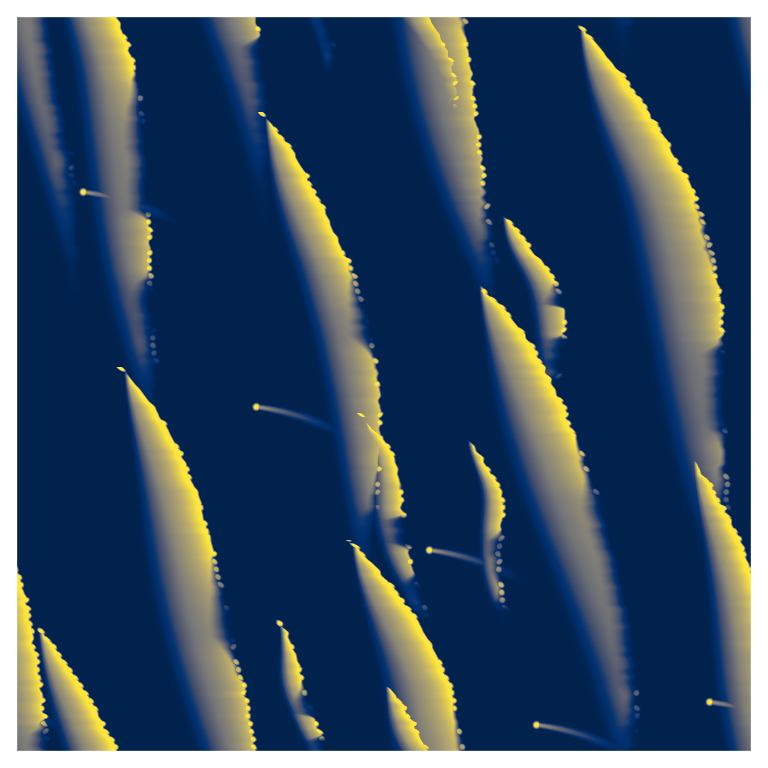
Reproduce this background procedurally as a WebGL 1 fragment shader.

```glsl
precision highp float;
uniform vec2 u_resolution;

float hash(float n) {
    return fract(sin(n * 12.9898 + 4.137) * 43758.5453);
}

float noise(float x) {
    float i = floor(x), f = fract(x);
    return mix(hash(i), hash(i + 1.0), f * f * (3.0 - 2.0 * f));
}

// Navy to blue to grey to yellow
vec3 palette(float v) {
    vec3 c = mix(vec3(0.0, 0.133, 0.302), vec3(0.0, 0.19, 0.44), smoothstep(0.0, 0.12, v));
    c = mix(c, vec3(0.27, 0.31, 0.425), smoothstep(0.1, 0.28, v));
    c = mix(c, vec3(0.49, 0.485, 0.47), clamp((v - 0.26) / 0.24, 0.0, 1.0));
    c = mix(c, vec3(0.74, 0.68, 0.42), clamp((v - 0.5) / 0.25, 0.0, 1.0));
    return mix(c, vec3(1.0, 0.9, 0.22), clamp((v - 0.75) / 0.22, 0.0, 1.0));
}

// Plume with a crisp burning front on the right and a fading left flank
float plume(vec2 p, vec2 origin, float span, float reach, float seed) {
    float x = fract(p.x - origin.x + 0.3) - 0.3;
    float t = fract(origin.y - p.y) / span;
    if (t > 1.0) return 0.0;

    float sway = 0.012 * sin(t * 7.0 + seed * 2.4) * smoothstep(0.0, 0.3, t);
    float front = reach * (1.0 - exp(-4.0 * t)) + sway;
    float flank = reach * pow(t, 1.5) + sway;
    front += 0.005 * (noise(p.y * 130.0 + seed * 31.0) - 0.5);

    // The upper front burns everywhere, the lower front only in patches
    float patches = smoothstep(0.4, 0.6, noise(t * 9.0 + seed * 17.0));
    float lit = mix(1.0, patches, smoothstep(0.25, 0.4, t)) * smoothstep(0.8, 0.6, t);
    float inside = front - x;
    float fromFlank = x - flank;
    float across = clamp(fromFlank / max(front - flank, 0.01), 0.0, 1.0);

    float glow = pow(1.0 - t, 0.55) * (0.32 + 0.58 * across);
    glow += 0.32 * lit * exp(-max(inside, 0.0) / 0.022);
    float flankBlur = mix(0.008, 0.3 * reach, smoothstep(0.0, 0.3, t));
    float frontBlur = mix(0.035, 0.004, lit);
    glow *= smoothstep(0.0, flankBlur, fromFlank) * smoothstep(0.0, frontBlur, inside);

    // Sparks beaded along the front
    float row = p.y * 95.0;
    float spark = length(vec2(inside - 0.003, (fract(row) - 0.5) / 95.0));
    float present = step(0.35, hash(floor(row) + seed * 53.0));
    return max(glow, lit * present * smoothstep(0.006, 0.002, spark));
}

// Thin trail drifting right from a bright head
float wisp(vec2 p, vec2 head) {
    vec2 d = fract(p - head + 0.5) - 0.5;
    float along = max(d.x, 0.0);
    float offset = abs(d.y + 0.12 * along + 1.6 * along * along);
    float trail = smoothstep(0.005 + 0.07 * along, 0.0, offset) * 0.7 * exp(-along / 0.055);
    trail *= smoothstep(-0.004, 0.004, d.x) * smoothstep(0.16, 0.08, d.x);
    return max(trail, smoothstep(0.007, 0.002, length(d)));
}

void main() {
    vec2 p = (gl_FragCoord.xy / u_resolution - 0.0225) / 0.955;
    float v = 0.0;

    // Large plumes, staggered across a wrapping field
    for (int i = 0; i < 7; i++) {
        float n = float(i);
        vec2 origin = vec2((n + 0.5 * hash(n + 3.0)) / 7.0, fract(n * 0.382 + 0.2 * hash(n + 9.0)));
        float span = 0.75 + 0.2 * hash(n + 21.0);
        v = max(v, plume(p, origin, span, 0.16 + 0.09 * hash(n + 35.0), n));
    }

    // Small offshoots
    for (int i = 0; i < 5; i++) {
        float n = float(i) + 50.0;
        vec2 origin = vec2(hash(n), hash(n + 70.0));
        v = max(v, plume(p, origin, 0.25 + 0.2 * hash(n + 11.0), 0.05 + 0.05 * hash(n + 23.0), n));
    }

    for (int i = 0; i < 5; i++) {
        float n = float(i);
        v = max(v, wisp(p, vec2(fract(0.09 + n * 0.618), hash(n + 140.0))));
    }

    // White margin
    vec2 edge = 0.5 - abs(p - 0.5);
    float margin = smoothstep(-0.5, 0.5, -min(edge.x, edge.y) * u_resolution.y);
    gl_FragColor = vec4(mix(palette(v), vec3(1.0), margin), 1.0);
}
```
